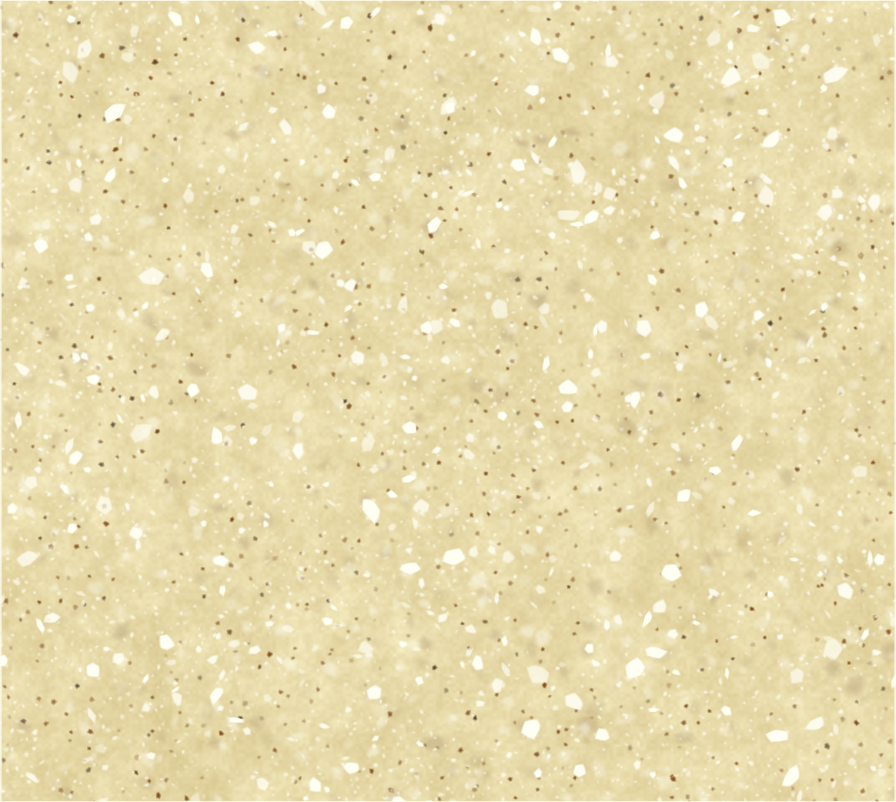
Write a Shadertoy shader that draws this texture.

```glsl
#define BASE_COLOR vec3(0.909, 0.857, 0.664)
#define CHIP_COLOR vec3(1.0, 0.995, 0.95)
#define RUST_COLOR vec3(0.49, 0.29, 0.11)
#define SOOT_COLOR vec3(0.28, 0.24, 0.17)
#define SMUDGE_COLOR vec3(0.69, 0.60, 0.45)
#define GRAIN_AMOUNT 0.040
#define CLOUD_AMOUNT 0.062
#define EDGE_SOFTNESS 0.0019
#define ROUNDNESS 0.28
#define RIM_WIDTH 0.0032

// Four random values in 0..1 from a cell and a seed
vec4 hash4(vec2 cell, float seed) {
    vec4 h = fract(vec4(cell.xyx, seed) * vec4(0.1031, 0.1030, 0.0973, 0.1099));
    h += dot(h, h.wzxy + 33.33);
    return fract((h.xxyz + h.yzzw) * h.zywx);
}

float valueNoise(vec2 p, float seed) {
    vec2 cell = floor(p);
    vec2 f = fract(p);
    f = f * f * (3.0 - 2.0 * f);
    float low = mix(hash4(cell, seed).x, hash4(cell + vec2(1, 0), seed).x, f.x);
    float high = mix(hash4(cell + vec2(0, 1), seed).x, hash4(cell + vec2(1, 1), seed).x, f.x);
    return mix(low, high, f.y);
}

// Irregular rounded stone with five randomly offset sides
float stoneDistance(vec2 q, float radius, vec2 cell, float seed) {
    float d = -1.0;
    for (int side = 0; side < 5; side++) {
        vec4 rnd = hash4(cell, seed + 3.7 * float(side + 1));
        float angle = 6.2832 * (float(side) + 0.6 * rnd.x) / 5.0;
        float offset = radius * mix(0.6, 1.1, rnd.y);
        d = max(d, dot(q, vec2(cos(angle), sin(angle))) - offset);
    }
    return mix(d, length(q) - radius, ROUNDNESS);
}

// Loosely clustered stones: x is the coverage, y a random tint value
vec2 scatter(vec2 p, float cells, float density, vec2 radii, vec2 opacity,
             float stretch, float softness, float seed) {
    vec2 result = vec2(0.0);
    vec2 home = floor(p * cells);
    for (int j = -1; j <= 1; j++)
    for (int i = -1; i <= 1; i++) {
        vec2 cell = home + vec2(i, j);
        vec4 place = hash4(cell, seed);
        float crowding = 0.2 + 1.6 * valueNoise(cell / cells * 11.0, seed + 5.3);
        if (place.z > density * crowding) continue;
        vec4 look = hash4(cell, seed + 1.9);
        float angle = 6.2832 * place.w;
        float c = cos(angle), s = sin(angle);
        vec2 q = mat2(c, -s, s, c) * (p - (cell + place.xy) / cells);
        float aspect = 1.0 + stretch * look.x * look.x;
        q *= vec2(1.0 / sqrt(aspect), sqrt(aspect));
        float radius = mix(radii.x, radii.y, look.y * look.y);
        float d = stoneDistance(q, radius, cell, seed);
        float cover = 1.0 - smoothstep(-softness, softness, d);
        cover *= mix(opacity.x, opacity.y, look.z);
        if (cover > result.x) result = vec2(cover, look.w);
    }
    return result;
}

void mainImage(out vec4 fragColor, in vec2 fragCoord) {
    vec2 p = fragCoord / iResolution.y;
    float soft = max(EDGE_SOFTNESS, 0.7 / iResolution.y);

    // Sandy ground with fine grain and broad, faint clouds
    float grain = valueNoise(p * 120.0, 11.0) + valueNoise(p * 240.0, 12.0) - 1.0;
    float cloud = 0.4 * valueNoise(p * 5.0, 13.0) + 0.7 * valueNoise(p * 16.0, 14.0)
                + 0.9 * valueNoise(p * 40.0, 15.0) - 1.0;
    float shade = GRAIN_AMOUNT * grain + CLOUD_AMOUNT * cloud;
    vec3 color = BASE_COLOR + shade * vec3(0.75, 0.95, 1.3);

    // Blurred stains below the surface
    vec2 smudge = scatter(p, 23.0, 0.40, vec2(0.005, 0.012), vec2(0.10, 0.42), 1.0, 0.006, 21.0);
    color = mix(color, SMUDGE_COLOR, smudge.x);

    // Sunken pale stones, then white chips from dust to large stones
    float pale = scatter(p, 27.0, 0.46, vec2(0.005, 0.010), vec2(0.15, 0.45), 1.0, 0.004, 71.0).x;
    float dust = scatter(p, 75.0, 0.46, vec2(0.0013, 0.0029), vec2(0.25, 0.90), 0.8, soft, 31.0).x;
    float small = scatter(p, 31.0, 0.48, vec2(0.0032, 0.0066), vec2(0.40, 1.20), 1.8, soft, 41.0).x;
    float large = scatter(p, 15.0, 0.44, vec2(0.0075, 0.0125), vec2(0.60, 1.30), 0.9, soft, 51.0).x;
    float chip = min(max(dust, max(small, large)), 1.0);
    color = mix(color, CHIP_COLOR, pale);
    color = mix(color, CHIP_COLOR, chip);

    // Rusty and sooty specks, hidden under the white chips
    vec2 speck = scatter(p, 37.0, 0.52, vec2(0.0018, 0.0032), vec2(0.20, 1.0), 0.3, soft, 61.0);
    vec3 speckColor = mix(RUST_COLOR, SOOT_COLOR, smoothstep(0.65, 1.0, speck.y));
    color = mix(color, speckColor, speck.x * (1.0 - chip));

    // Thin pale rim around the slab
    vec2 toEdge = min(p, iResolution.xy / iResolution.y - p);
    float rim = 1.0 - smoothstep(0.3, 1.0, min(toEdge.x, 1.6 * toEdge.y) / RIM_WIDTH);
    color = mix(color, CHIP_COLOR, 0.75 * rim);

    fragColor = vec4(color, 1.0);
}
```
